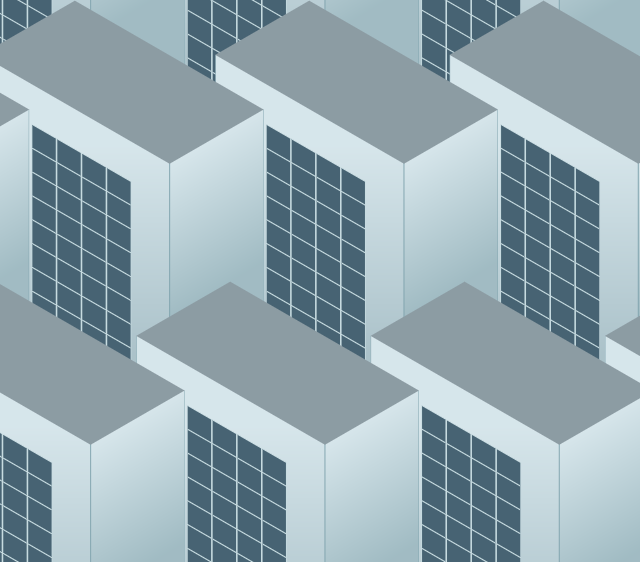
Give the GLSL for this pattern, as a Shadertoy shader.

```glsl
// Isometric city of overlapping flat-roofed tower blocks with gridded windows.

// Antialiased coverage of the region where the signed distance is negative.
float fill(float dist) {
    return clamp(0.5 - dist * iResolution.y, 0.0, 1.0);
}

// Distance to the nearest line of a regular set.
float gridLine(float pos, float pitch) {
    return abs(fract(pos / pitch + 0.5) - 0.5) * pitch;
}

// Paints one tower; q is measured from the front corner of its roof.
void paintTower(inout vec3 color, vec2 q) {
    const vec2 size = vec2(0.1672, 0.3358);      // right and left face widths
    const float slope = 0.577;
    vec2 iso = 0.5 * vec2(q.y / slope + q.x, q.y / slope - q.x);
    vec2 past = iso - size;
    float outline = max(max(q.x - size.x, -size.y - q.x), max(past.x, past.y));

    // Shaded walls
    vec3 light = vec3(0.84, 0.90, 0.92);
    vec3 leftWall = mix(light, vec3(0.67, 0.76, 0.79), clamp((0.03 - q.y) / 0.37, 0.0, 1.0));
    vec3 rightWall = mix(light, vec3(0.63, 0.735, 0.765), clamp((0.6 * q.x - q.y) / 0.274, 0.0, 1.0));
    vec3 tower = mix(rightWall, leftWall, fill(q.x));

    // Window panes, four columns following the slope of the left wall
    vec2 w = vec2(q.x + 0.2456, -slope * q.x - q.y - 0.071);
    float panes = max(max(-w.x, w.x - 0.1775), -0.866 * w.y);
    float bars = min(gridLine(w.x, 0.0444) - 0.0014, 0.866 * gridLine(w.y, 0.0424) - 0.001);
    vec3 glass = mix(vec3(0.28, 0.39, 0.45), vec3(0.78, 0.86, 0.88), fill(bars));
    tower = mix(tower, glass, fill(panes));

    // Vertical corner lines
    float corner = min(abs(q.x), min(abs(q.x - size.x), abs(q.x + size.y)));
    tower = mix(tower, vec3(0.50, 0.64, 0.68), 0.85 * fill(corner - 0.001));

    // Flat roof
    tower = mix(tower, vec3(0.55, 0.61, 0.64), fill(-min(iso.x, iso.y)));

    color = mix(color, tower, fill(outline));
}

void mainImage(out vec4 fragColor, in vec2 fragCoord) {
    vec2 p = fragCoord / iResolution.y;
    const float spacing = 0.417;
    vec3 color = vec3(0.63, 0.735, 0.765);

    // Back rows first; within a row, towers further left stand in front
    for (int row = -1; row <= 2; row++) {
        float shift = (row & 1) == 0 ? 0.3018 : 0.1612;
        vec2 q = p - vec2(shift, 0.7086 - 0.5 * float(row));
        q.x = mod(q.x + 0.3358, spacing) - 0.3358;
        for (int i = -1; i <= 1; i++) {
            paintTower(color, q + vec2(float(i) * spacing, 0.0));
        }
    }
    fragColor = vec4(color, 1.0);
}
```
